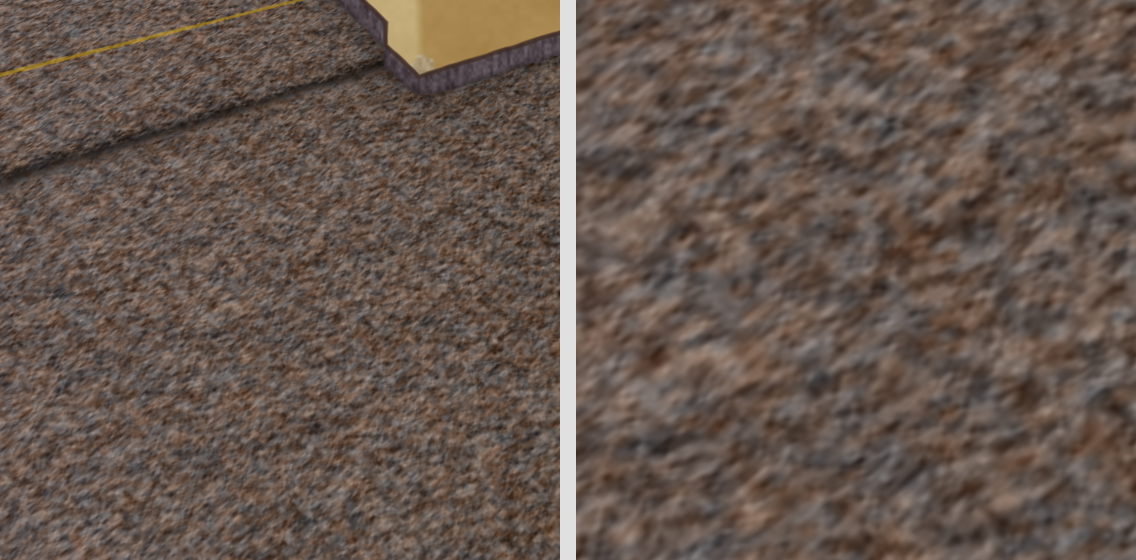
Left, the full canvas; right, a detail of the centre.
Give the GLSL for this texture, as a Shadertoy shader.

```glsl
float hash(vec2 p) {
    return fract(sin(dot(p, vec2(127.1, 311.7))) * 43758.5453);
}

float noise(vec2 p) {
    vec2 i = floor(p), f = fract(p);
    f = f * f * (3.0 - 2.0 * f);
    return mix(mix(hash(i), hash(i + vec2(1, 0)), f.x),
               mix(hash(i + vec2(0, 1)), hash(i + vec2(1, 1)), f.x), f.y) - 0.5;
}

mat2 rotation(float a) {
    return mat2(cos(a), -sin(a), sin(a), cos(a));
}

// Slanted tufts at three sizes, finer towards the far edge
float pileTone(vec2 q) {
    vec2 warp = 0.008 * vec2(noise(q * 24.0), noise(q * 24.0 + 50.0));
    vec2 tuft = rotation(0.5) * (q + warp);
    vec2 fibre = rotation(0.8) * (q + warp);
    return 0.20 * noise(tuft * vec2(58, 98))
         + 0.19 * noise(fibre * vec2(92, 165) + 17.0)
         + 0.11 * noise(fibre * vec2(165, 235) + 41.0);
}

vec3 carpet(vec2 uv, vec2 q, float tone) {
    vec3 color = vec3(0.395, 0.335, 0.303) + tone;
    // Rust and slate yarns
    float yarn = noise(rotation(0.5) * q * vec2(62, 88) + 90.0) + 0.5 * noise(q * 30.0 + 130.0);
    color += yarn * vec3(0.075, 0.0, -0.055);
    // Worn patches and a cooler light from the left
    color += 0.035 * noise(q * 7.0) + 0.03 * noise(q * vec2(9, 22) + 8.0);
    color += (0.5 - uv.x) * vec3(0.025, 0.028, 0.04);
    return color;
}

// Positive inside the painted pillar
float pillarShape(vec2 p) {
    float right = (p.y - 0.866 - 0.311 * (p.x - 0.749)) * 0.955;
    float left = (p.y - 0.866 + 0.93 * (p.x - 0.749)) * 0.732;
    float notch = max(p.x - 0.691, (p.x + p.y - 1.651) * 0.707);
    return min(min(right, left), notch);
}

// Positive inside the carpeted skirting and the pillar above it
float skirtingShape(vec2 p) {
    float right = (p.y - 0.831 - 0.316 * (p.x - 0.775)) * 0.954;
    float left = (p.y - 0.831 + 0.87 * (p.x - 0.742)) * 0.754;
    float side = max(p.x - 0.685, (p.x + p.y - 1.6) * 0.707);
    return min(min(right, left), min(side, p.y - 0.831));
}

void mainImage(out vec4 fragColor, in vec2 fragCoord) {
    vec2 uv = fragCoord / iResolution.xy;
    float px = 1.0 / iResolution.y;

    // Floor in perspective
    vec2 q = vec2(uv.x - 0.5, uv.y) / (1.0 - 0.33 * uv.y);
    float tone = pileTone(q);
    vec3 color = carpet(uv, q, tone);

    // Soft dark ridge across the floor
    float ridge = uv.y - 0.681 - 0.298 * uv.x + 0.03 * tone + 0.006 * noise(uv * 18.0);
    float ridgeWidth = mix(0.015, 0.009, uv.x / 0.69);
    float ridgeEnd = 1.0 - smoothstep(0.68, 0.70, uv.x);
    float ridgeDark = exp(-pow(ridge / ridgeWidth, 2.0)) + 0.15 * exp(-pow(ridge / 0.04, 2.0));
    color *= 1.0 - 0.46 * ridgeDark * ridgeEnd;

    // Yellow stripe
    float stripe = abs(uv.y - 0.866 - 0.251 * uv.x) * 0.97;
    float stripeWidth = mix(0.0038, 0.0026, uv.x / 0.53) + 0.006 * tone;
    vec3 yellow = vec3(0.62, 0.49, 0.17) + 0.5 * tone;
    color = mix(color, yellow, 0.95 * (1.0 - smoothstep(-px, px, stripe - stripeWidth)));

    // Skirting with its contact shadow
    float skirting = skirtingShape(uv) + 0.012 * tone;
    color *= 1.0 - 0.30 * exp(-max(-skirting, 0.0) * 28.0);
    float ribs = 0.13 * noise(uv * vec2(130, 45)) + 0.10 * noise(uv * vec2(230, 160));
    vec3 skirtingColor = vec3(0.315, 0.275, 0.295) + ribs;
    skirtingColor *= 0.75 + 0.25 * smoothstep(0.0, 0.012, skirting);
    color = mix(color, skirtingColor, smoothstep(-1.5 * px, 1.5 * px, skirting));

    // Pillar: pale left face, ochre right face, chipped foot
    float pillar = pillarShape(uv) + 0.002 * noise(uv * 60.0);
    float corner = 0.749 - 0.04 * (uv.y - 0.866);
    vec3 paint = mix(vec3(0.75, 0.66, 0.46), vec3(0.65, 0.525, 0.305),
                     smoothstep(-0.008, 0.014, uv.x - corner));
    paint += 0.035 * noise(uv * 22.0) + 0.02 * noise(uv * 90.0);
    float chip = 1.0 - smoothstep(0.008, 0.024, length(uv - vec2(0.757, 0.882)) + 0.02 * noise(uv * 110.0));
    paint = mix(paint, vec3(0.66, 0.61, 0.53) + 0.2 * noise(uv * 140.0), 0.7 * chip);
    float seam = 1.0 - smoothstep(0.002, 0.006, abs(pillar + 0.002));
    color = mix(color, paint, smoothstep(-px, px, pillar));
    color = mix(color, vec3(0.25, 0.17, 0.14), 0.75 * seam);

    fragColor = vec4(clamp(color, 0.0, 1.0), 1.0);
}
```
